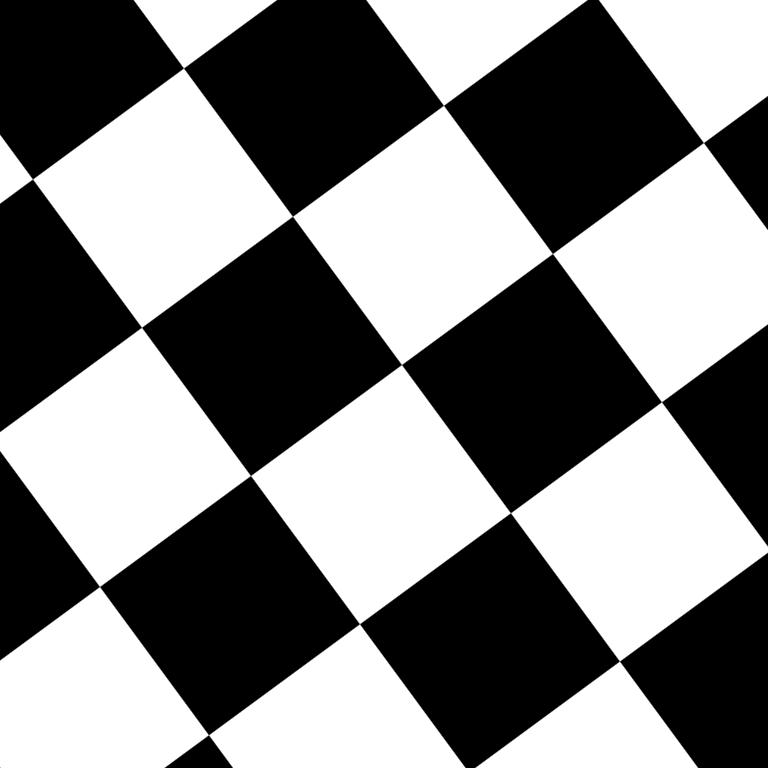
Reproduce this pattern procedurally as a Shadertoy shader.

```glsl
const vec3 DARK = vec3(0.0);
const vec3 LIGHT = vec3(1.0);
const float TILT = radians(36.32);
const vec2 CELL_SIZE = vec2(0.2440, 0.2396);
const vec2 CROSSING = vec2(0.5234, 0.5247);

// Coordinates of p along axes turned counterclockwise by angle
vec2 toTiltedAxes(vec2 p, float angle) {
    float c = cos(angle), s = sin(angle);
    return vec2(c * p.x + s * p.y, c * p.y - s * p.x);
}

// Alternating bands: +1 in even cells, -1 in odd cells, with soft edges
vec2 bandSigns(vec2 p, vec2 cellSize, float edgeWidth) {
    vec2 edgeDistance = (abs(mod(p / cellSize - 0.5, 2.0) - 1.0) - 0.5) * cellSize;
    return clamp(2.0 * edgeDistance / edgeWidth, -1.0, 1.0);
}

// Coverage of the light cells
float checker(vec2 p, vec2 cellSize, float edgeWidth) {
    vec2 bands = bandSigns(p, cellSize, edgeWidth);
    return 0.5 + 0.5 * bands.x * bands.y;
}

void mainImage(out vec4 fragColor, in vec2 fragCoord) {
    float pixel = 1.0 / min(iResolution.x, iResolution.y);
    vec2 p = toTiltedAxes(fragCoord * pixel - CROSSING, TILT);
    float light = checker(p, CELL_SIZE, 1.3 * pixel);
    fragColor = vec4(mix(DARK, LIGHT, light), 1.0);
}
```
